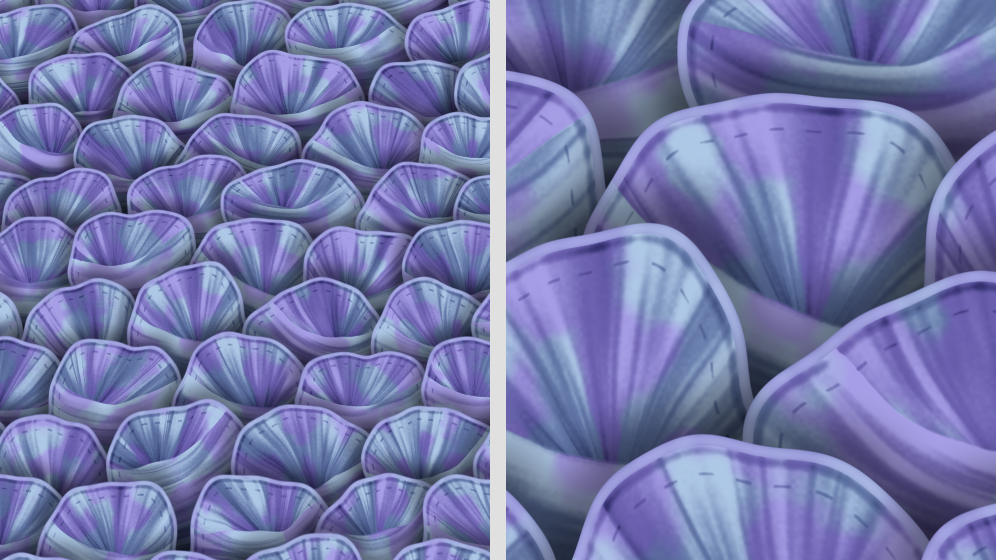
Left, the full canvas; right, a detail of the centre.
Give the GLSL for this texture, as a WebGL 1 fragment shader.

```glsl
precision highp float;
// Gathered tie-dyed fabric: staggered rows of ruffled pockets overlap from back to front.
// Each pocket has a rolled hem, a radial back wall and a front band of pinched pleats;
// value noise along the pleats gives the violet and pale blue dye.
uniform vec2 u_resolution;

const vec2 SPACING = vec2(0.235, 0.135);    // pocket pitch across and up
const vec2 HALF_SIZE = vec2(0.137, 0.163);  // pocket half extents
const float PERSPECTIVE = 0.25;             // shrinking towards the top
const float JITTER = 0.26;
const float HEM = 0.0068;
const float SHADOW_REACH = 0.045;
const float PLEATS = 8.0;
const vec3 VIOLET_DEEP = vec3(0.19, 0.18, 0.42);
const vec3 VIOLET_MID = vec3(0.41, 0.37, 0.68);
const vec3 VIOLET_LIGHT = vec3(0.65, 0.62, 0.90);
const vec3 BLUE_DEEP = vec3(0.19, 0.24, 0.43);
const vec3 BLUE_MID = vec3(0.37, 0.45, 0.64);
const vec3 BLUE_LIGHT = vec3(0.68, 0.78, 0.90);

float hash(vec2 p) {
  return fract(sin(dot(p, vec2(127.1, 311.7))) * 43758.5453);
}

float noise(vec2 p) {
  vec2 i = floor(p), f = fract(p);
  f = f * f * (3.0 - 2.0 * f);
  return mix(mix(hash(i), hash(i + vec2(1.0, 0.0)), f.x),
             mix(hash(i + vec2(0.0, 1.0)), hash(i + 1.0), f.x), f.y);
}

// Shade 0..1 and dye 0..1 to cloth colour
vec3 clothColor(float shade, float dye) {
  float low = smoothstep(0.0, 0.5, shade), high = smoothstep(0.45, 1.0, shade);
  vec3 violet = mix(mix(VIOLET_DEEP, VIOLET_MID, low), VIOLET_LIGHT, high);
  vec3 blue = mix(mix(BLUE_DEEP, BLUE_MID, low), BLUE_LIGHT, high);
  return mix(violet, blue, dye);
}

// Pleat relief: broad folds and fine threads running along the cloth
float pleatRelief(float across, float along, float seed) {
  float bend = 0.12 * noise(vec2(along * 2.0, across * 3.0 + seed));
  float x = (across + bend) * PLEATS;
  float broad = noise(vec2(x * 0.55 + seed, along * 0.7));
  float fold = noise(vec2(x + seed * 2.0, along * 0.9));
  float fine = noise(vec2(x * 2.6 + seed, along * 1.5));
  float crease = smoothstep(0.0, 0.22, abs(fold - 0.45));
  return 0.65 * (broad - 0.5) + 0.35 * (fold - 0.5) + 0.28 * (fine - 0.5) + 0.17 * (crease - 0.7);
}

// Signed distance to the pocket outline, rounded above and tapering below
float pocketDistance(vec2 u, float angle, float seed) {
  float taper = mix(0.62, 1.0, smoothstep(-1.0, 0.25, u.y));
  float wave = 0.055 * sin(3.0 * angle + seed) + 0.035 * sin(5.0 * angle + seed * 2.3)
             + 0.012 * sin(11.0 * angle + seed * 3.1);
  vec2 w = abs(vec2(u.x / taper, u.y));
  float radius = pow(pow(w.x, 2.4) + pow(w.y, 2.4), 1.0 / 2.4);
  return (radius - 1.0 - wave) * 0.14;
}

vec3 pocketColor(vec2 u, float d, float angle, float seed, float px) {
  // The lip divides the back wall from the front band
  float side = u.x - 0.3 * sin(seed);
  float lip = 0.16 + 0.16 * sin(seed * 1.7) + 0.32 * side * side
            + 0.12 * (noise(vec2(u.x * 3.0, seed)) - 0.5);
  float above = u.y - lip;

  // Back wall: pleats radiate from the hollow
  vec2 ray = vec2(side, above + 0.18);
  float reach = length(ray);
  float fan = atan(ray.x, ray.y);
  float backShade = 0.64 + pleatRelief(fan, reach, seed);
  backShade *= mix(0.32, 1.05, smoothstep(0.02, 0.62, reach));
  float backDye = noise(vec2(fan * 2.6 + seed, reach * 3.2));

  // Front band: pleats pinch at the middle and flare to both sides
  float pinch = 0.55 + 0.5 * side * side;
  float across = (u.y + 0.15 - 0.2 * side * side) / pinch;
  float frontShade = 0.70 + pleatRelief(across, side, seed + 9.0);
  frontShade += 0.14 * smoothstep(-0.2, 0.0, above) - 0.24 * smoothstep(-0.25, -0.9, above);
  float frontDye = noise(vec2(side * 3.0 + seed, across * 3.0));

  float front = smoothstep(0.012, -0.012, above);
  float shade = mix(backShade, frontShade, front);
  float dye = mix(backDye, frontDye, front) + 0.22 * (noise(u * 11.0 + seed) - 0.5);
  shade += 0.10 * smoothstep(-0.06, -0.012, d) + 0.06 * (noise(u * 55.0) - 0.5);
  dye = smoothstep(0.34, 0.64, dye);

  // Stitches follow the hem
  float dash = smoothstep(0.25, 0.35, abs(fract(angle * 5.0) - 0.5));
  float stitch = smoothstep(0.0012 + px, 0.0, abs(d + 0.024)) * dash;
  shade -= 0.25 * stitch;

  // Rolled hem with a dark inner seam
  shade -= 0.30 * smoothstep(0.005, 0.0, abs(d + HEM * 1.45));
  float hem = smoothstep(-HEM - px, -HEM + px, d);
  float roll = 1.0 - pow(abs(d + HEM * 0.55) / HEM, 2.0);
  float hemShade = 0.38 + 0.46 * roll + 0.12 * noise(vec2(angle * 14.0, seed));
  return clothColor(clamp(mix(shade, hemShade, hem), 0.0, 1.0), mix(dye, 0.25 + 0.4 * dye, hem));
}

void main() {
  float px = 1.0 / u_resolution.y;
  vec2 p = gl_FragCoord.xy * px;
  vec2 q = vec2(p.x - 0.44, p.y) * (1.0 + PERSPECTIVE * p.y);
  q += 0.035 * (vec2(noise(p * 5.0), noise(p * 5.0 + 17.0)) - 0.5);
  float baseRow = floor(q.y / SPACING.y + 0.5);
  vec3 color = VIOLET_DEEP;

  // Paint pockets from the far row to the near row
  for (int j = 0; j < 5; j++) {
    float row = baseRow + 2.0 - float(j);
    float stagger = 0.5 * mod(row, 2.0);
    float baseColumn = floor(q.x / SPACING.x - stagger + 0.5);
    for (int i = -1; i <= 1; i++) {
      vec2 id = vec2(baseColumn + float(i), row);
      vec2 shift = vec2(hash(id + 3.1), hash(id + 7.7)) - 0.5;
      float seed = 40.0 * hash(id + 1.3);
      vec2 u = q - (id + vec2(stagger, 0.0) + shift * JITTER) * SPACING;
      float tilt = 0.5 * (hash(id + 5.9) - 0.5);
      u = mat2(cos(tilt), sin(tilt), -sin(tilt), cos(tilt)) * u / HALF_SIZE;
      float angle = atan(u.x, u.y);
      float d = pocketDistance(u, angle, seed);
      color *= mix(0.58, 1.0, smoothstep(-0.004, SHADOW_REACH, d));
      if (d < px) {
        vec3 cloth = pocketColor(u, d, angle, seed, px);
        color = mix(color, cloth, smoothstep(px, -px, d));
      }
    }
  }
  gl_FragColor = vec4(color, 1.0);
}
```
